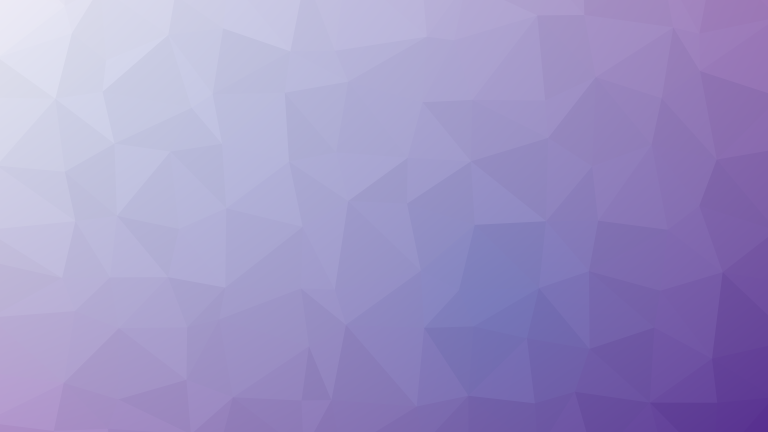
Write a Shadertoy shader that draws this background.

```glsl
// Low-poly mesh of soft triangles, pale lilac at upper left to deep violet at lower right.

const vec2 GRID = vec2(12.9, 7.2);       // cells across the canvas
const vec2 GRID_SHIFT = vec2(0.0, 0.617);
const float FLATNESS = 0.5;              // 0 = smooth gradient, 1 = flat facets
const float SHADE_RANGE = 0.028;

// Colour nodes, each matrix holding left, middle and right
const mat3 TOP_ROW = mat3(0.93, 0.92, 0.96, 0.73, 0.71, 0.85, 0.61, 0.46, 0.71);
const mat3 MID_ROW = mat3(0.79, 0.78, 0.88, 0.62, 0.60, 0.79, 0.48, 0.36, 0.65);
const mat3 LOW_ROW = mat3(0.69, 0.57, 0.79, 0.51, 0.43, 0.69, 0.34, 0.18, 0.56);

vec2 hash2(vec2 p) {
    vec3 q = fract(p.xyx * vec3(0.1031, 0.1030, 0.0973));
    q += dot(q, q.yzx + 33.33);
    return fract((q.xx + q.yz) * q.zy);
}

float cross2(vec2 a, vec2 b) {
    return a.x * b.y - a.y * b.x;
}

// Weights of a parabola through nodes at 0, 0.5 and 1
vec3 nodeWeights(float t) {
    return vec3((2.0 * t - 1.0) * (t - 1.0), 4.0 * t * (1.0 - t), t * (2.0 * t - 1.0));
}

vec3 gradientColor(vec2 uv) {
    uv = clamp(uv, 0.0, 1.0);
    vec3 w = nodeWeights(uv.x);
    vec3 color = mat3(LOW_ROW * w, MID_ROW * w, TOP_ROW * w) * nodeWeights(uv.y);
    // Cool blue glow right of the centre
    vec2 d = (uv - vec2(0.65, 0.29)) * vec2(1.78, 1.0);
    return color + vec3(-0.055, 0.0, 0.01) * exp(-dot(d, d) * 20.0);
}

// Mesh vertex: uneven columns, fanned rows and a random offset
vec2 meshVertex(vec2 id) {
    float alternate = mod(id.x, 2.0) * 2.0 - 1.0;
    vec2 drift = vec2(0.11 * alternate - 0.13 * sin(0.29 * id.x),
                      0.04 * (id.x - 6.5) * (id.y - 3.0) / 3.0);
    return id + drift + (hash2(id + 41.0) - 0.5) * vec2(0.42, 0.52);
}

// Signed distance to the lines of a triangle, negative inside
float triangleDistance(vec2 p, vec2 a, vec2 b, vec2 c) {
    float winding = sign(cross2(b - a, c - a));
    vec3 d = vec3(cross2(normalize(b - a), p - a),
                  cross2(normalize(c - b), p - b),
                  cross2(normalize(a - c), p - c)) * -winding;
    return max(d.x, max(d.y, d.z));
}

// Facet colour in rgb, weighted by its coverage in a
vec4 facet(vec2 p, vec2 a, vec2 b, vec2 c, float shade, float pixel) {
    float cover = clamp(0.5 - triangleDistance(p, a, b, c) / pixel, 0.0, 1.0);
    if (cover <= 0.0) return vec4(0.0);
    vec2 center = (a + b + c) / 3.0;
    vec3 flatColor = gradientColor((center + GRID_SHIFT) / GRID);
    vec3 smoothColor = gradientColor((p + GRID_SHIFT) / GRID);
    vec3 color = mix(smoothColor, flatColor, FLATNESS) + (shade - 0.5) * SHADE_RANGE;
    return vec4(color, 1.0) * cover;
}

void mainImage(out vec4 fragColor, in vec2 fragCoord) {
    vec2 uv = fragCoord / iResolution.xy;
    vec2 p = uv * GRID - GRID_SHIFT;
    float pixel = GRID.y / iResolution.y;
    vec4 sum = vec4(gradientColor(uv), 1.0) * 0.0001;

    // Split each nearby cell along its shorter diagonal
    for (int j = -1; j <= 1; j++) {
        for (int i = -1; i <= 1; i++) {
            vec2 id = floor(p) + vec2(float(i), float(j));
            vec2 a = meshVertex(id);
            vec2 b = meshVertex(id + vec2(1.0, 0.0));
            vec2 c = meshVertex(id + vec2(1.0, 1.0));
            vec2 d = meshVertex(id + vec2(0.0, 1.0));
            vec2 shade = hash2(id + 87.0);
            bool rising = distance(a, c) < distance(b, d);
            sum += facet(p, a, b, rising ? c : d, shade.x, pixel);
            sum += facet(p, rising ? a : b, c, d, shade.y, pixel);
        }
    }
    fragColor = vec4(sum.rgb / sum.a, 1.0);
}
```
